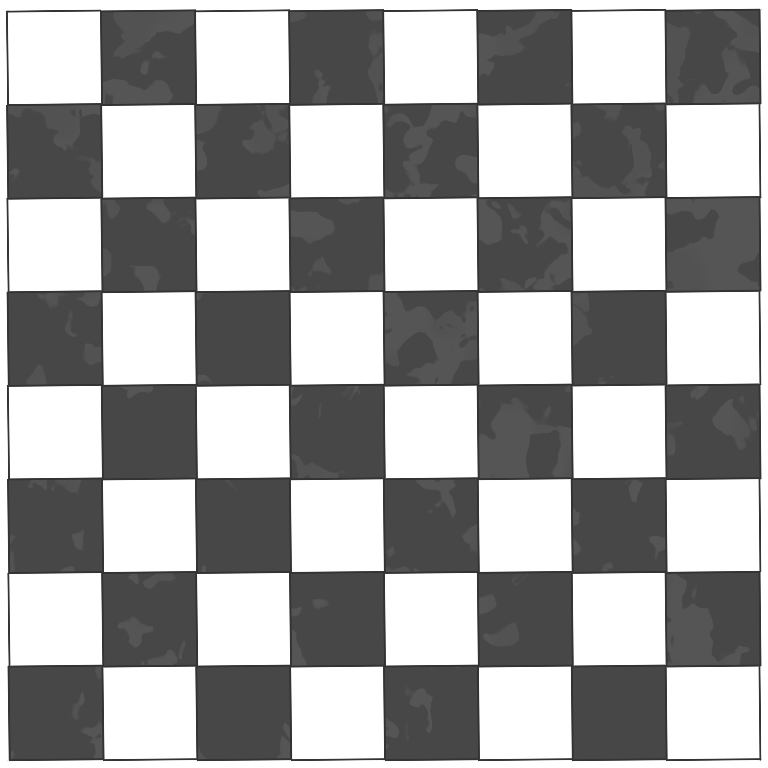
A WebGL 1 fragment shader for this pattern:

```glsl
precision highp float;
// Worn checkerboard: eight by eight outlined tiles, the dark ones mottled with pale scuffs.

uniform vec2 u_resolution;

const float TILES = 8.0;                       // tiles per side
const vec2 BOARD_ORIGIN = vec2(0.0120, 0.0108); // lower left corner, canvas units
const vec2 TILE_SIZE = vec2(0.1222, 0.1220);   // canvas units
const float LINE_HALF_WIDTH = 0.0105;          // in tiles
const float TILE_TILT = 0.010;                 // small rotation of each tile
const float BOARD_LEAN = 0.020;                // outward lean of the top left corner, in tiles
const float WEAR_SCALE = 3.0;                  // noise cells per tile
const float WEAR_WARP = 0.55;                  // raggedness of the scuffs
const float LIGHT_WEAR = 0.75;                 // noise threshold, cleanest tiles
const float HEAVY_WEAR = 0.49;                 // noise threshold, most worn tiles
const vec3 WHITE = vec3(1.0);
const vec3 DARK = vec3(0.28);
const vec3 SCUFF = vec3(0.335);
const vec3 LINE = vec3(0.20);

float hash(vec2 p) {
  vec3 q = fract(vec3(p.xyx) * 0.1031);
  q += dot(q, q.yzx + 33.33);
  return fract((q.x + q.y) * q.z);
}

float valueNoise(vec2 p) {
  vec2 i = floor(p);
  vec2 f = fract(p);
  f = f * f * (3.0 - 2.0 * f);
  return mix(mix(hash(i), hash(i + vec2(1.0, 0.0)), f.x),
             mix(hash(i + vec2(0.0, 1.0)), hash(i + vec2(1.0, 1.0)), f.x), f.y);
}

float fbm(vec2 p) {
  float sum = 0.0;
  float weight = 0.5;
  for (int octave = 0; octave < 3; octave++) {
    sum += weight * valueNoise(p);
    p = p * 2.1 + 17.3;
    weight *= 0.5;
  }
  return sum / 0.875;
}

// Scuff strength from 0 to 1; every tile has its own noise and amount of wear.
float scuffs(vec2 local, vec2 tile) {
  vec2 p = local * WEAR_SCALE + tile * 23.0 + 5.0;
  vec2 warp = vec2(valueNoise(p * 1.7 + 41.0), valueNoise(p * 1.7 + 83.0)) - 0.5;
  float field = fbm(p + warp * WEAR_WARP);
  float trend = smoothstep(2.0, 10.0, tile.x * 0.6 + tile.y);
  float amount = mix(hash(tile + 7.0), trend, 0.6);
  float threshold = mix(LIGHT_WEAR, HEAVY_WEAR, amount);
  float body = smoothstep(threshold - 0.012, threshold + 0.028, field);
  float tone = mix(0.75, 1.0, smoothstep(0.3, 0.6, valueNoise(p * 0.9 + 61.0)));
  return body * tone;
}

void main() {
  vec2 uv = gl_FragCoord.xy / u_resolution;
  vec2 p = (uv - BOARD_ORIGIN) / TILE_SIZE;
  vec2 pixel = 1.0 / (u_resolution * TILE_SIZE);
  float aa = 0.5 * max(pixel.x, pixel.y);

  // Uneven drawing: a leaning corner and slightly turned tiles
  float corner = (1.0 - p.x / TILES) * p.y / TILES;
  p += BOARD_LEAN * corner * vec2(1.0, 0.5);
  vec2 turn = fract(p) - 0.5;
  p += TILE_TILT * vec2(turn.y, -turn.x);

  // Tile fill
  vec2 tile = clamp(floor(p), 0.0, TILES - 1.0);
  float isWhite = mod(tile.x + tile.y, 2.0);
  vec3 worn = mix(DARK, SCUFF, scuffs(p - tile, tile));
  vec3 color = mix(worn, WHITE, isWhite);

  // Outlines
  vec2 toLine = abs(p - clamp(floor(p + 0.5), 0.0, TILES));
  float edge = min(toLine.x, toLine.y) - LINE_HALF_WIDTH;
  color = mix(color, LINE, 1.0 - smoothstep(-aa, aa, edge));

  // Margin
  vec2 fromCenter = abs(p - 0.5 * TILES) - 0.5 * TILES;
  float outside = max(fromCenter.x, fromCenter.y) - LINE_HALF_WIDTH;
  color = mix(color, WHITE, smoothstep(-aa, aa, outside));

  gl_FragColor = vec4(color, 1.0);
}
```
